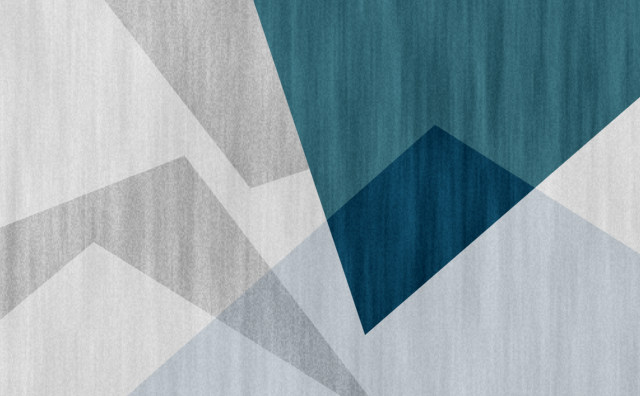
This background is drawn by a WebGL 1 fragment shader. Its source:

```glsl
precision highp float;
// Overlapping translucent wedges in grey, teal and navy on worn, pale cloth.
// Each shape is a corner made of two half planes; tints multiply where they
// overlap, and stretched value noise adds vertical streaks, wear and grain.
uniform vec2 u_resolution;

const float ASPECT = 1.62;
const vec3 PAPER = vec3(0.845, 0.845, 0.845);
const vec3 GREY_TINT = vec3(0.852, 0.853, 0.857);
const vec3 BLUE_TINT = vec3(0.865, 0.900, 0.930);
const vec3 TEAL = vec3(0.195, 0.392, 0.442);
const vec3 NAVY = vec3(0.030, 0.222, 0.318);
const vec3 TEAL_THREAD = vec3(0.080, 0.105, 0.105);
const vec3 NAVY_THREAD = vec3(0.050, 0.095, 0.110);
const float STREAK_AMOUNT = 0.13;
const float BLOTCH_AMOUNT = 0.08;
const float GRAIN_AMOUNT = 0.07;

// Corner points, in units of the canvas height.
const vec2 TEAL_TIP = vec2(0.924, 0.154);
const vec2 BLUE_TIP = vec2(1.101, 0.685);
const vec2 UPPER_TIP = vec2(0.634, 0.524);
const vec2 LOWER_TIP = vec2(0.467, 0.607);
const vec2 CUTOUT_TIP = vec2(0.237, 0.389);

float hash(vec2 p) {
  vec3 q = fract(p.xyx * vec3(0.1031, 0.1030, 0.0973));
  q += dot(q, q.yzx + 33.33);
  return fract((q.x + q.y) * q.z);
}

float noise(vec2 p) {
  vec2 cell = floor(p);
  vec2 f = fract(p);
  f = f * f * (3.0 - 2.0 * f);
  return mix(mix(hash(cell), hash(cell + vec2(1.0, 0.0)), f.x),
             mix(hash(cell + vec2(0.0, 1.0)), hash(cell + 1.0), f.x), f.y);
}

float fbm(vec2 p) {
  float sum = 0.0;
  float gain = 0.5;
  for (int i = 0; i < 4; i++) {
    sum += gain * noise(p);
    p = p * 2.03 + 17.3;
    gain *= 0.5;
  }
  return sum / 0.9375;
}

// Signed distance to the line from a to b, positive on its left.
float side(vec2 p, vec2 a, vec2 b) {
  vec2 d = normalize(b - a);
  return d.x * (p.y - a.y) - d.y * (p.x - a.x);
}

// Smooth coverage of the corner swept anticlockwise from one ray to the next.
float wedge(vec2 p, vec2 tip, vec2 first, vec2 second) {
  float d = min(side(p, tip, first), -side(p, tip, second));
  float soft = 0.8 / u_resolution.y;
  return smoothstep(-soft, soft, d);
}

void main() {
  vec2 p = gl_FragCoord.xy / u_resolution * vec2(ASPECT, 1.0);

  // Coverage of each shape
  float teal = wedge(p, TEAL_TIP, vec2(1.622, 0.757), vec2(0.641, 1.0));
  float blue = wedge(p, BLUE_TIP, vec2(0.321, 0.0), vec2(1.622, 0.357));
  float upper = wedge(p, UPPER_TIP, vec2(0.776, 0.571), vec2(0.264, 1.0));
  float lower = wedge(p, LOWER_TIP, vec2(0.0, 0.425), vec2(0.932, 0.0));
  float cutout = wedge(p, CUTOUT_TIP, vec2(0.0, 0.192), vec2(0.863, 0.0));
  float grey = max(upper, lower * (1.0 - cutout));

  // Cloth: centred noise from broad wear down to single threads
  float blotch = fbm(p * vec2(7.0, 4.0) + 3.0) - 0.5;
  float streak = fbm(p * vec2(32.0, 2.6) + 9.0) - 0.5;
  float thread = noise(p * vec2(170.0, 9.0)) - 0.5;
  float grain = noise(p * vec2(310.0, 240.0)) - 0.5;

  // Pale layers, a little dimmer in the middle and richer in the grey
  vec3 pale = PAPER * mix(vec3(1.0), GREY_TINT, grey);
  pale *= mix(vec3(1.0), BLUE_TINT, blue);
  pale -= 0.03 * exp(-10.0 * dot(p - vec2(0.72, 0.48), p - vec2(0.72, 0.48)));
  float wear = BLOTCH_AMOUNT * blotch + STREAK_AMOUNT * streak
             + 0.04 * thread + GRAIN_AMOUNT * grain;
  pale += wear * (0.75 + 0.6 * grey);

  // Dark layers, with bright worn threads
  vec3 dark = mix(TEAL, NAVY, blue);
  vec3 shine = mix(TEAL_THREAD, NAVY_THREAD, blue);
  dark += shine * (2.0 * streak + 0.8 * blotch + 0.5 * thread + 0.6 * grain);

  gl_FragColor = vec4(clamp(mix(pale, dark, teal), 0.0, 1.0), 1.0);
}
```
